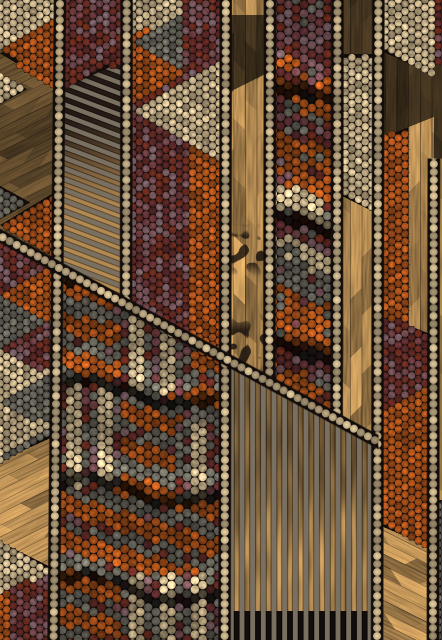
This pattern is drawn by a Shadertoy shader. Its source:

```glsl
// Wall collage of bottle-cap mosaics, wood planks and slats, framed by bead chains.
const vec3 DARK = vec3(.07, .05, .04), STEEL = vec3(.48, .44, .38), OAK = vec3(.7, .54, .32);
const int ORANGE = 0, PURPLE = 1, GRAY = 2, TAN = 3, LIGHT = 4, BROWN = 5, SLANT = 6, UPRIGHT = 7, MOSAIC = 8;

float hash(vec2 p) {
  vec3 q = fract(p.xyx * .1031);
  q += dot(q, q.yzx + 33.33);
  return fract((q.x + q.y) * q.z);
}

float corner(vec2 i, vec2 f) {
  float a = 6.283 * hash(i);
  return dot(vec2(cos(a), sin(a)), f);
}

// Gradient noise
float noise(vec2 p) {
  vec2 i = floor(p), f = p - i, u = f * f * (3. - 2. * f), e = vec2(1, 0);
  return mix(mix(corner(i, f), corner(i + e, f - e), u.x),
    mix(corner(i + e.yx, f - e.yx), corner(i + 1., f - 1.), u.x), u.y);
}

float diagonal(float x) { return 283. + .545 * x; }

// Material at a point; y runs down, the canvas is 768 high
int material(vec2 p) {
  float x = p.x, y = p.y, c = x - 158.;
  bool below = y > diagonal(x);
  if (x < 72. - .01 * y) {
    if (!below) {
      if (abs(y - 64.) < .6 * x) return ORANGE;
      if (y < 60. || abs(y - 107.) + .55 * x < 18.) return TAN;
      if (abs(y - 243.) + .55 * x < 20.) return GRAY;
      return abs(y - 270.) < .6 * x ? ORANGE : BROWN;
    }
    if (y + .45 * x > 553.) {
      if (y < 650. + .5 * x) return LIGHT;
      return y < 715. - .5 * x ? TAN : x > 13. ? PURPLE : ORANGE;
    }
    // Interlocking triangles
    float k = floor((y - 290.) / 64.);
    if (abs(y - 322. - 64. * k) < 32. - .5 * x) return k < 1. ? PURPLE : k < 2. ? GRAY : TAN;
    return y < 386. ? ORANGE : y < 450. ? PURPLE : GRAY;
  }
  if (below && x < 454.) return x < 270. ? MOSAIC : UPRIGHT;
  if (x < 152.) return y < 140. - .45 * x ? PURPLE : SLANT;
  if (x < 271.) {
    if (c < 62.) {
      if (y < 45. - .5 * c) return TAN;
      if (abs(y - 52.) < .55 * c && y < 90.) return GRAY;
      if (y < 125. - .5 * c) return ORANGE;
    } else if (y < 117. - .4 * c) return PURPLE;
    return abs(y - 133.) < .56 * c ? TAN : c < 70. ? PURPLE : ORANGE;
  }
  if (x < 324.) return y > 18. && y < 248. - .5 * x ? BROWN : LIGHT;
  if (x < 405.) return MOSAIC;
  if (x < 454.) return y < 65. ? BROWN : y < 30. + .5 * x ? TAN : LIGHT;
  if (x > 521.) return y < 75. ? PURPLE : y < 190. ? BROWN : y < 600. ? LIGHT : GRAY;
  c = x - 459.;
  if (y < 62. + .45 * c) return TAN;
  if (y < 165. - .4 * c) return BROWN;
  if (y < 378. + .4 * c) return c < 31. ? ORANGE : LIGHT;
  return y < 490. - .55 * c ? PURPLE : y < 632. + .42 * c ? ORANGE : LIGHT;
}

// Cap kind inside the two mixed panels
int mosaicKind(vec2 c) {
  float h = hash(c + 7.);
  if (c.x > 300.) {
    int bands[16] = int[](1, 1, 0, 0, 1, 0, 0, 3, 1, 3, 2, 0, 0, 1, 0, 0);
    return h > .85 ? GRAY : h > .7 ? PURPLE : bands[int(clamp((c.y - .35 * c.x + 115.) / 31., 0., 15.))];
  }
  // Patches of upright stripes: centre, half size
  vec4 patches[4] = vec4[](vec4(185, 425, 42, 50), vec4(106, 520, 36, 65),
    vec4(242, 555, 28, 48), vec4(205, 732, 62, 42));
  for (int i = 0; i < 4; i++) {
    vec2 d = abs(c - patches[i].xy) / patches[i].zw;
    if (max(d.x, d.y) < 1.) return fract(c.x / 38.) < .5 ? TAN : h < .6 ? PURPLE : GRAY;
  }
  return fract((c.y - .28 * c.x) / 44.) < .55 ? ORANGE : h > .85 ? PURPLE : GRAY;
}

vec3 cap(vec2 p, vec2 c, float size, int kind, float px) {
  vec3 tints[4] = vec3[](vec3(.65, .31, .1), vec3(.37, .17, .18), vec3(.4, .39, .35), vec3(.75, .67, .52));
  float h = hash(c), r = length(p - c) / size;
  vec3 col = tints[kind] * (.75 + .45 * h);
  if (kind == PURPLE) col = mix(col, h > .5 ? vec3(.52, .47, .5) : vec3(.5, .19, .1), .7 * hash(c + 3.));
  col *= 1.1 - .5 * r + .3 * noise(p * .25);
  return mix(col, DARK, smoothstep(-px, px, (r - .47) * size));
}

// Bright crests and dark valleys of the mixed panels
float fold(vec2 p) {
  float w = p.x > 300. ? (p.y - 27. - .25 * p.x) / 155. : (p.y - 334. - .15 * p.x - 8. * sin(p.x * .04)) / 118.;
  float f = fract(w + .06 * noise(p * .04));
  return .85 + .35 * smoothstep(.5, .8, f) - smoothstep(.83, .96, f);
}

// Planks with chevron cuts
vec3 wood(vec2 p, vec3 tone) {
  vec2 q = p.x < 72. ? vec2(p.y + .5 * p.x, p.x) : p.x > 454. && p.y > 600. ? vec2(p.y - .5 * p.x, p.x) : p;
  float lane = floor(q.x / 14.), seg = floor((q.y + lane * 37. + abs(mod(q.x, 56.) - 28.)) / 70.);
  tone *= .72 + .5 * hash(vec2(lane, seg) + 50.) + .25 * noise(q * vec2(.4, .03));
  return tone * (fract(q.x / 14.) < .07 ? .65 : 1.);
}

// Repeated steel bars with dark edges over a backing
vec3 slats(vec3 back, float t, float px) {
  float s = abs(fract(t / 12.8) - .5) * 12.8 - 3.;
  return mix(STEEL, back, smoothstep(-px, px, s)) * (.5 + .5 * smoothstep(0., 1.2, abs(s - .5)));
}

vec3 chain(vec3 col, float d, float t, float px) {
  float id = floor(t / 9.6), r = length(vec2(d, t - (id + .5) * 9.6));
  vec3 bead = vec3(.75, .67, .52) * (.75 + .4 * hash(vec2(id, 9))) * (1.1 - .05 * r);
  return mix(bead, mix(DARK, col, smoothstep(6.5, 8.5, abs(d))), smoothstep(-px, px, r - 4.8));
}

vec3 scene(vec2 p, float px) {
  int here = material(p);
  float size = here == MOSAIC ? 10.8 : 9.2;
  vec2 cell = vec2(1.732, 1) * size, a = round(p / cell) * cell, b = (floor(p / cell) + .5) * cell;
  vec2 c = distance(p, a) < distance(p, b) ? a : b;
  int kind = material(c);
  vec3 col = DARK;
  if (kind == MOSAIC) col = cap(p, c, size, mosaicKind(c), px) * max(fold(c), .12);
  else if (kind <= TAN) col = cap(p, c, size, kind, px);
  else if (here == LIGHT) {
    col = wood(p, OAK);
    // Warped reflections in the narrow column
    float s = max(1. - abs(p.y - 300.) / 32., 0.) + max(1. - abs(p.y - 415.) / 40., 0.);
    if (abs(p.x - 298.) < 26.) col = mix(col, DARK, min(s * 1.5, .8) * smoothstep(.05, .15, noise(p * .07)));
  } else if (here == BROWN) col = wood(p, OAK * (p.x < 72. ? .55 : .36));
  else if (here == SLANT)
    col = slats(mix(DARK * 2., OAK, smoothstep(130., 260., p.y)), p.y - .38 * p.x, px)
      * smoothstep(112., 150., p.y + .45 * p.x);
  else if (here == UPRIGHT) {
    vec3 back = OAK * mix(.65, 1., smoothstep(560., 670., p.y)) * (1. + .5 * noise(p * vec2(.1, .02)));
    col = slats(p.y > 733. ? DARK : back, p.x - 284., px);
  }
  // Bead chains
  float rails[7] = float[](72., 152., 271., 324., 405., 454., 521.);
  for (int i = 0; i < 7; i++) {
    bool cut = i == 1 || i == 3 || i == 4;
    if (cut && p.y > diagonal(p.x) || i == 6 && p.y < 190.) continue;
    col = chain(col, p.x - rails[i] + p.y * (i == 0 ? .01 : .002), p.y + float(i) * 960., px);
  }
  if (p.x < 454.) col = chain(col, (p.y - diagonal(p.x)) * .878, p.x * .878 + p.y * .479, px);
  return col;
}

void mainImage(out vec4 fragColor, in vec2 fragCoord) {
  float px = 768. / iResolution.y;
  vec3 col = vec3(0);
  // Four samples smooth the edges
  for (int i = 0; i < 4; i++) {
    vec2 f = fragCoord + vec2(i & 1, i >> 1) * .5 - .25;
    col += scene(vec2(f.x, iResolution.y - f.y) * px, px * .4);
  }
  fragColor = vec4(col / 4., 1);
}
```
